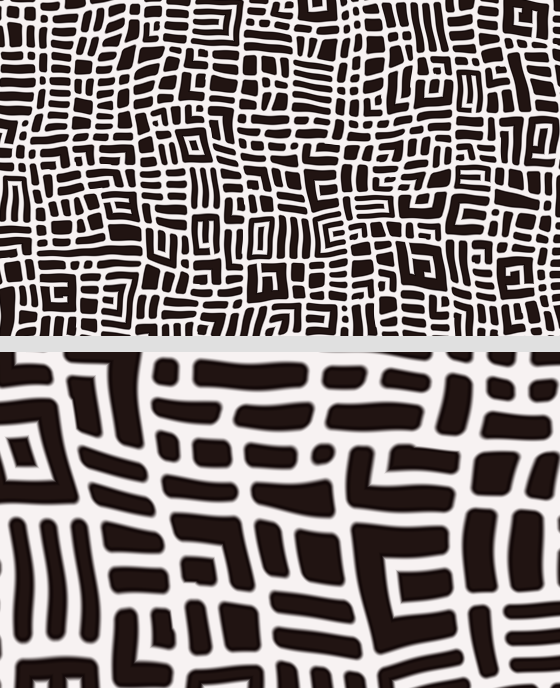
Top, the full canvas; bottom, a detail of the centre.
Write a Shadertoy shader that draws this pattern.

```glsl
// Hand-cut maze of dark bars, blocks, hooks and nested frames on pale paper.
// Staggered root tiles are split at random into tilted leaves, and each leaf is
// filled with bands that follow one to four of its sides. Sines bend it all.

const vec3 PAPER = vec3(0.97, 0.95, 0.95);
const vec3 INK_CORE = vec3(0.13, 0.08, 0.07);
const vec3 INK_RIM = vec3(0.07, 0.03, 0.03);
const float PITCH = 0.037;    // one bar plus one gap
const float GAP = 0.0135;     // width of the pale channels
const float ROUNDING = 0.015;
const float SOFTNESS = 0.0027;

struct Leaf {
    vec2 size;       // nominal size, constant over the leaf
    vec2 toLow;      // distance to left and bottom edges
    vec2 toHigh;     // distance to right and top edges
    float seed;
};

float hash(float seed, float channel) {
    vec3 q = fract(vec3(seed * 7.31, channel * 0.1031, seed * 3.77 + channel * 0.173));
    q += dot(q, q.yzx + 33.33);
    return fract((q.x + q.y) * q.z);
}

// Intersection of two inside distances with a rounded corner
float roundMin(float a, float b, float r) {
    vec2 u = max(r - vec2(a, b), 0.0);
    return min(max(min(a, b), r), r - length(u));
}

// Layered sines: broad bends plus a slight tremble of the hand
vec2 bend(vec2 p) {
    vec2 broad = vec2(sin(p.y * 8.3 + 2.0 * sin(p.x * 3.1)),
                      sin(p.x * 7.1 + 2.0 * sin(p.y * 3.7 + 1.0)));
    vec2 middle = sin(p.yx * vec2(19.0, 17.0) + p.xy * 9.0 + vec2(0.5, 2.1));
    vec2 tremble = sin(p.yx * vec2(67.0, 73.0) + p.xy * 31.0);
    return p + 0.016 * broad + 0.006 * middle + 0.0012 * tremble;
}

// Walk down a random splitting tree to the leaf that holds p
Leaf findLeaf(vec2 p, vec2 root) {
    float column = floor(p.x / root.x);
    float shift = hash(column + 0.37, 3.0) * root.y;
    float row = floor((p.y + shift) / root.y);
    vec2 planLow = vec2(column, row) * root - vec2(0.0, shift);
    vec2 planHigh = planLow + root;
    vec2 low = planLow, high = planHigh;
    float seed = hash(column * 0.617 + row * 0.283 + 5.0, row + 11.0);

    for (int level = 0; level < 9; level++) {
        vec2 size = planHigh - planLow;
        float longSide = max(size.x, size.y), shortSide = min(size.x, size.y);
        float chance = hash(seed, 1.0);
        bool longBar = shortSide < 0.062 && chance < 0.3;
        bool motif = shortSide > 0.07 && longSide < 0.16 && chance < 0.62;
        if (longSide < 0.085 || longBar || motif) break;

        // Either shave off one bar or cut near the middle
        bool flip = shortSide > 0.1 && hash(seed, 2.0) < 0.35;
        int axis = ((size.x > size.y) != flip) ? 0 : 1;
        int cross = 1 - axis;
        float at = size[axis] * mix(0.36, 0.64, hash(seed, 4.0));
        if (hash(seed, 5.0) < 0.32)
            at = hash(seed, 6.0) < 0.5 ? PITCH : size[axis] - PITCH;

        // Tilt the cut a little, never by more than a fraction of a gap
        float along = (p[cross] - planLow[cross]) / size[cross] * 2.0 - 1.0;
        float tilt = (hash(seed, 7.0) * 2.0 - 1.0) * min(0.008, 0.1 * size[cross]);
        float planCut = planLow[axis] + at;
        float cut = planCut + tilt * clamp(along, -1.2, 1.2);
        bool upper = p[axis] > cut;
        if (upper) { low[axis] = cut; planLow[axis] = planCut; }
        else { high[axis] = cut; planHigh[axis] = planCut; }
        seed = hash(seed, upper ? 8.0 : 9.0);
    }
    return Leaf(planHigh - planLow, p - low, high - p, seed);
}

// Distance from the nearest channel centre line inside a leaf
float leafDepth(Leaf leaf) {
    vec2 a = leaf.toLow, b = leaf.toHigh, size = leaf.size;
    float box = roundMin(min(a.x, b.x), min(a.y, b.y), ROUNDING);
    float shortSide = min(size.x, size.y);
    if (shortSide < 0.062) return box;

    // Random orientation, then a motif by the number of sides followed
    if (hash(leaf.seed, 12.0) < 0.5) { a = a.yx; b = b.yx; size = size.yx; }
    if (hash(leaf.seed, 13.0) < 0.5) { vec2 t = a; a = b; b = t; }
    float pick = hash(leaf.seed, 14.0);
    vec2 span = a + b;
    float depth, pitch, open = 1.0;
    if (shortSide < 0.088 ? pick < 0.6 : pick < 0.2) {          // stripes
        depth = a.x;
        pitch = span.x / max(1.0, round(size.x / PITCH));
        open = min(a.y, b.y);
    } else if (shortSide < 0.088 || pick < 0.38) {              // nested corners
        depth = min(a.x, a.y);
        pitch = min(span.x, span.y) / max(1.0, round(shortSide / PITCH));
        open = min(b.x, b.y);
    } else {                                                    // hooks and frames
        bool hook = pick < 0.65;
        float reach = hook ? size.x : shortSide;
        float spanReach = hook ? span.x : min(span.x, span.y);
        depth = min(min(a.x, b.x), hook ? a.y : min(a.y, b.y));
        pitch = 0.5 * spanReach / (max(1.0, floor(0.5 * reach / PITCH)) + 0.5);
        if (hook) open = b.y;
    }
    float band = abs(depth - pitch * round(depth / pitch));
    if (pick > 0.72 && shortSide >= 0.088) {                    // frame into a key
        float slit = length(vec2(max(b.x - pitch, 0.0), a.y - pitch));
        float bridge = 0.5 * pitch
            - length(vec2(max(abs(a.x - pitch) - 0.5 * pitch, 0.0), a.y - 1.5 * pitch));
        band = min(max(band, bridge), slit);
    }
    return min(box, roundMin(band, open, ROUNDING));
}

void mainImage(out vec4 fragColor, in vec2 fragCoord) {
    vec2 p = bend(fragCoord / iResolution.y + vec2(3.0, 2.0));
    float ink = leafDepth(findLeaf(p, vec2(0.31, 0.36))) - 0.5 * GAP;
    float soft = max(SOFTNESS, 0.75 / iResolution.y);
    vec3 inkColor = mix(INK_RIM, INK_CORE, smoothstep(0.0025, 0.006, ink));
    fragColor = vec4(mix(PAPER, inkColor, smoothstep(-soft, soft, ink)), 1.0);
}
```
